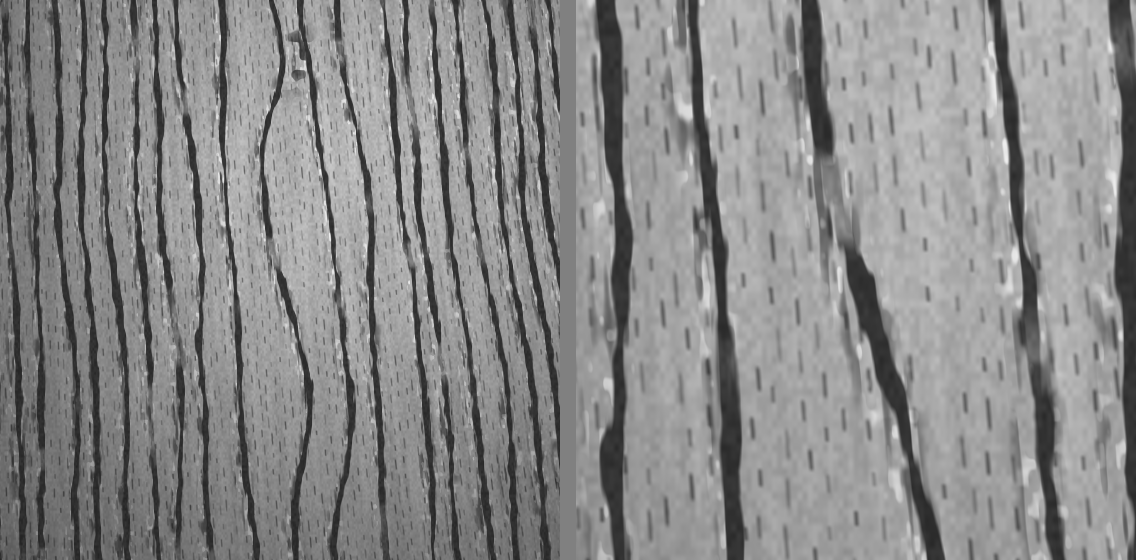
Left, the full canvas; right, a detail of the centre.
A WebGL 1 fragment shader for this texture:

```glsl
precision highp float;
uniform vec2 u_resolution;

#define EDGE_DENSITY 25.0
#define CENTRE_THINNING 16.0
#define GROOVE_HALF_WIDTH 0.0047
#define WANDER 0.62
#define FLECK_REACH 0.021
#define PORE_GRID vec2(78.0, 34.0)
#define PORE_DEPTH 0.46
#define SHADE 0.35
#define GLOW 0.71
#define GROOVE_TONE 0.13

float hash(vec2 p) {
  vec3 q = fract(p.xyx * vec3(0.1031, 0.1030, 0.0973));
  q += dot(q, q.yzx + 33.33);
  return fract((q.x + q.y) * q.z);
}

float noise(vec2 p) {
  vec2 i = floor(p), f = fract(p);
  f = f * f * (3.0 - 2.0 * f);
  return mix(mix(hash(i), hash(i + vec2(1.0, 0.0)), f.x),
             mix(hash(i + vec2(0.0, 1.0)), hash(i + vec2(1.0, 1.0)), f.x), f.y);
}

// Grooves crowd together at the sides and spread out in the middle.
float ringPosition(float u) {
  float d = u - 0.5;
  return EDGE_DENSITY * d - CENTRE_THINNING * d * inversesqrt(1.0 + d * d / 0.029);
}

// x: groove darkness, y: strength of the flecked band beside the grooves.
vec2 grooves(vec2 p, float u, float soft) {
  float ring = ringPosition(u);
  float slope = (ringPosition(u + 0.002) - ringPosition(u - 0.002)) / 0.004;
  float ragged = (noise(p * vec2(290.0, 42.0)) - 0.5) * 0.0042;
  vec2 result = vec2(0.0);
  for (int k = -1; k <= 1; k++) {
    float id = floor(ring) + float(k);
    float row = id * 17.0;
    float bend = (noise(vec2(row, p.y * 3.2)) - 0.5) * WANDER
               + (noise(vec2(row + 5.0, p.y * 8.0)) - 0.5) * 0.16;
    float centre = id + 0.5 + (hash(vec2(row, 3.0)) - 0.5) * 0.3 + bend;
    float dist = (ring - centre) / slope + ragged;
    dist += (noise(vec2(row + 2.0, p.y * 38.0)) - 0.5) * 0.003;
    float swell = 0.5 + 0.6 * noise(vec2(row + 7.0, p.y * 13.0))
                + 0.4 * noise(vec2(row + 9.0, p.y * 60.0));
    float halfWidth = GROOVE_HALF_WIDTH * swell;
    float line = 1.0 - smoothstep(halfWidth - soft, halfWidth + soft, abs(dist));
    line *= 0.4 + 0.6 * smoothstep(0.08, 0.24, noise(vec2(row + 3.0, p.y * 11.0)));
    float reach = FLECK_REACH * (0.3 + noise(vec2(row + 11.0, p.y * 6.0)));
    float band = 1.0 - smoothstep(0.25 * reach, reach, abs(dist + 0.004));
    result = max(result, vec2(line, band));
  }
  return result;
}

// Short upright dashes, one candidate per staggered cell.
float pores(vec2 q, float soft) {
  float column = floor(q.x * PORE_GRID.x);
  vec2 g = q * PORE_GRID + vec2(0.0, hash(vec2(column, 8.0)) * 9.0);
  vec2 cell = floor(g);
  float seed = hash(cell + 41.0);
  vec2 offset = fract(g) - vec2(0.25 + 0.5 * hash(cell + 13.0), 0.5);
  offset.x += offset.y * 0.1 * (seed - 0.5);
  vec2 size = vec2(0.0011, 0.004 + 0.008 * hash(cell + 29.0));
  vec2 d = abs(offset) / PORE_GRID;
  float across = 1.0 - smoothstep(size.x - soft, size.x + soft, d.x);
  float along = 1.0 - smoothstep(size.y * 0.6, size.y + soft, d.y);
  return across * along * step(0.22, seed) * (0.4 + 0.6 * hash(cell + 67.0));
}

void main() {
  vec2 p = gl_FragCoord.xy / u_resolution;
  float soft = max(0.0014, 0.7 / min(u_resolution.x, u_resolution.y));
  float u = p.x - mix(0.02, 0.12, p.x) * (1.0 - p.y);

  // Soft light from above the middle.
  vec2 away = (p - vec2(0.6, 0.7)) / vec2(0.62, 0.68);
  float light = mix(SHADE, GLOW, exp(-dot(away, away)));

  // Fine fibres and matte grain.
  float fibre = noise(vec2(u * 130.0, p.y * 7.0)) - 0.5;
  float grain = noise(p * vec2(330.0, 210.0)) - 0.5;
  float tone = light * (1.0 + 0.13 * fibre + 0.13 * grain);

  // A small knot disturbs the surface near the top.
  vec2 toKnot = (p - vec2(0.53, 0.9)) / vec2(0.026, 0.055);
  float knot = exp(-dot(toKnot, toKnot));

  vec2 groove = grooves(p, u, soft);
  float band = max(groove.y, knot);
  float fleck = noise(vec2(u * 250.0, p.y * 105.0));
  float streak = noise(vec2(u * 210.0 + 50.0, p.y * 34.0));
  tone *= 1.0 - PORE_DEPTH * pores(vec2(u, p.y), soft);
  tone *= 1.0 - 0.42 * band * smoothstep(0.56, 0.82, streak);
  tone += 0.28 * light * band * smoothstep(0.62, 0.86, fleck);

  float curl = noise(p * vec2(85.0, 60.0) + 20.0);
  float dark = max(groove.x, knot * smoothstep(0.52, 0.68, curl));
  float grooveTone = GROOVE_TONE + 0.08 * light + 0.06 * grain;
  tone = mix(tone, grooveTone, dark * 0.96);
  gl_FragColor = vec4(vec3(clamp(tone, 0.0, 1.0)), 1.0);
}
```
